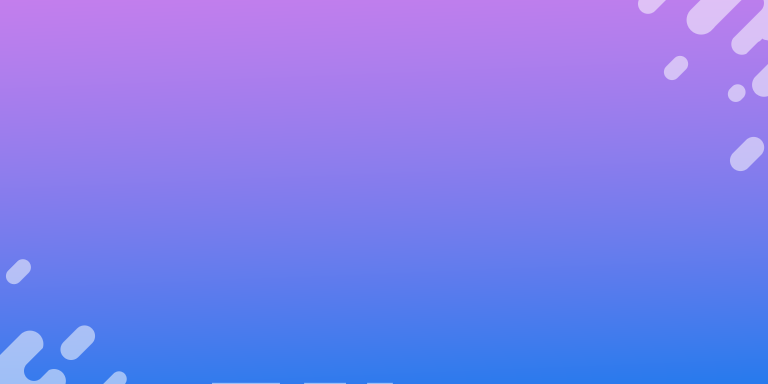
Write a Shadertoy shader that draws this background.

```glsl
// Violet to blue gradient with pale diagonal capsules in two corners.

const float UNITS = 100.0;          // canvas height in drawing units
const float PALE_OPACITY = 0.52;

// Distance to a 45 degree capsule: xy = first end, z = run along x and y, w = radius
float capsule(vec2 p, vec4 bar) {
    vec2 q = p - bar.xy;
    float low = min(bar.z, 0.0), high = max(bar.z, 0.0);
    float along = clamp(0.5 * (q.x + q.y), low, high);
    return length(q - vec2(along)) - bar.w;
}

float circle(vec2 p, vec2 center, float radius) {
    return length(p - center) - radius;
}

float box(vec2 p, vec2 center, vec2 halfSize) {
    vec2 q = abs(p - center) - halfSize;
    return length(max(q, 0.0)) + min(max(q.x, q.y), 0.0);
}

// Measured from the top right corner
float upperCluster(vec2 p) {
    vec4 bars[7] = vec4[7](
        vec4(-31.25, -1.0, 30.0, 2.6),
        vec4(-17.4, -5.2, 30.0, 3.8),
        vec4(-6.8, -11.5, 30.0, 2.75),
        vec4(-25.0, -18.75, 2.1, 2.1),
        vec4(-8.4, -24.5, 0.5, 2.05),
        vec4(-7.15, -41.8, 3.4, 2.75),
        vec4(-1.05, -22.1, 30.0, 3.1));
    float d = circle(p, vec2(1.8, -3.9), 7.0);
    for (int i = 0; i < 7; i++) d = min(d, capsule(p, bars[i]));
    // Rounded gaps between neighbouring bars
    d = max(d, -capsule(p, vec4(-3.8, -0.8, -8.0, 2.75)));
    return max(d, -capsule(p, vec4(-0.9, -13.15, -5.0, 2.75)));
}

// Measured from the bottom left corner
float lowerCluster(vec2 p) {
    vec4 bars[5] = vec4[5](
        vec4(3.65, 28.1, 2.3, 2.1),
        vec4(18.5, 9.0, 3.5, 2.75),
        vec4(7.8, 10.4, -30.0, 3.5),
        vec4(14.05, 0.8, -30.0, 3.1),
        vec4(31.0, 1.3, -30.0, 2.0));
    float d = circle(p, vec2(4.7, 0.0), 5.7);
    for (int i = 0; i < 5; i++) d = min(d, capsule(p, bars[i]));
    return max(d, -capsule(p, vec4(8.85, 3.4, 4.0, 2.6)));
}

// Thin strips along the bottom edge
float bottomStrips(vec2 p) {
    float d = box(p, vec2(64.05, 0.0), vec2(8.85, 0.3));
    d = min(d, box(p, vec2(84.65, 0.0), vec2(5.45, 0.3)));
    return min(d, box(p, vec2(98.95, 0.0), vec2(3.35, 0.3)));
}

// Slightly tilted and curved vertical blend
vec3 gradient(vec2 uv) {
    float t = uv.y - 0.08 * (uv.x - 0.5);
    float red = 0.18 + t * (0.75 - 0.18 * t);
    return vec3(red, mix(0.48, 0.495, t), 0.93);
}

void mainImage(out vec4 fragColor, in vec2 fragCoord) {
    float pixel = UNITS / iResolution.y;
    vec2 p = fragCoord * pixel;
    vec2 topRight = iResolution.xy * pixel;

    float d = min(lowerCluster(p), upperCluster(p - topRight));
    d = min(d, bottomStrips(p));
    float coverage = clamp(0.5 - d / pixel, 0.0, 1.0);

    vec3 color = gradient(fragCoord / iResolution.xy);
    color = mix(color, vec3(1.0), PALE_OPACITY * coverage);
    fragColor = vec4(color, 1.0);
}
```
